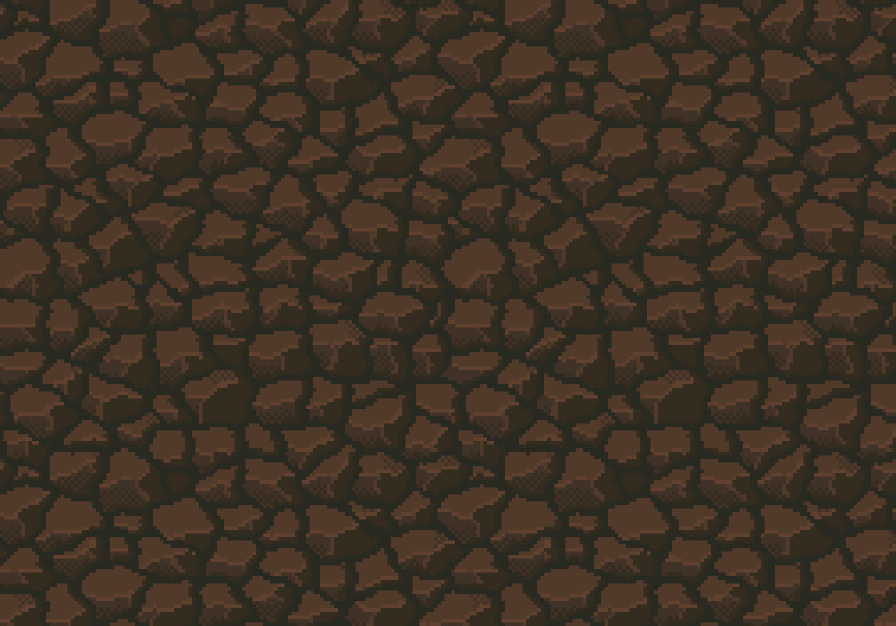
This texture is drawn by a WebGL 2 fragment shader. Its source:

```glsl
#version 300 es
precision highp float;
// Faceted brown stones in dark soil, drawn as a repeating low-resolution tile.
uniform vec2 u_resolution;
out vec4 fragColor;

const float TAU = 6.28319;
const float TILE = 128.0;               // blocks per tile side
const vec2 GRID = vec2(9.0, 11.0);      // stones per tile

vec2 hash2(vec2 p) {
    return fract(sin(vec2(dot(p, vec2(127.1, 311.7)), dot(p, vec2(269.5, 183.3)))) * 43758.5453);
}

// Stone centre in xy, weight (size) in z; wraps around the tile
vec3 stoneSite(vec2 id) {
    vec2 key = mod(id, GRID);
    float weight = hash2(key + 37.0).x;
    return vec3(id + 0.5 + (hash2(key) - 0.5) * 0.8, weight * 0.48);
}

float powerDistance(vec2 p, vec3 site) {
    vec2 d = p - site.xy;
    return dot(d, d) - site.z;
}

float rayDistance(vec2 p, float angle) {
    vec2 dir = vec2(cos(angle), sin(angle));
    return length(p - dir * max(dot(p, dir), 0.0));
}

vec3 stoneColor(vec2 block) {
    vec2 tile = (block + 0.5) / TILE;
    vec2 p = tile * GRID + 0.045 * sin(TAU * tile.yx * vec2(17.0, 14.0));
    vec2 base = floor(p);

    // Owning stone
    vec2 id = base;
    float nearest = 1e3;
    for (int y = -2; y <= 2; y++)
    for (int x = -2; x <= 2; x++) {
        vec2 other = base + vec2(x, y);
        float d = powerDistance(p, stoneSite(other));
        if (d < nearest) { nearest = d; id = other; }
    }
    vec3 site = stoneSite(id);

    // Rounded distance to the stone's sides, and the facing of the closest one
    float sum = 0.0, closest = 1e3;
    vec2 facing = vec2(0.0);
    for (int y = -2; y <= 2; y++)
    for (int x = -2; x <= 2; x++) {
        if (x == 0 && y == 0) continue;
        vec3 other = stoneSite(id + vec2(x, y));
        vec2 gap = other.xy - site.xy;
        float d = (powerDistance(p, other) - nearest) / (2.0 * length(gap));
        sum += exp(-d / 0.04);
        if (d < closest) { closest = d; facing = normalize(gap); }
    }
    float edge = -0.04 * log(sum) - 0.075;
    bool shadowSide = dot(facing, vec2(0.8, -0.6)) > 0.3;
    bool checker = mod(block.x + block.y, 2.0) < 0.5;

    vec3 soil = vec3(0.157, 0.160, 0.125);
    vec3 shade = vec3(0.205, 0.172, 0.118);
    vec3 front = vec3(0.255, 0.195, 0.152);
    vec3 top = vec3(0.322, 0.227, 0.168);
    vec3 ridge = vec3(0.375, 0.253, 0.183);

    if (edge < 0.0) return shadowSide && edge > -0.035 ? mix(soil, shade, 0.4) : soil;

    // Three facets meet at an apex
    vec2 key = mod(id, GRID);
    vec2 r = hash2(key + 71.0), s = hash2(key + 113.0);
    vec2 q = p - site.xy - (s - vec2(0.4, 0.65)) * 0.2;
    float right = mix(-0.1, 0.85, r.x);
    float left = mix(2.8, 3.75, r.y);
    float down = mix(4.2, 5.3, s.x);
    float angle = mod(atan(q.y, q.x) - right, TAU);

    vec3 color = shade;
    if (angle < left - right) {
        color = s.y > 0.75 && checker && q.x > 0.12 ? front : top;
    } else if (angle < down - right) {
        color = q.y < -0.26 && checker ? shade : front;
    } else if (edge < 0.045 && checker) {
        color = mix(soil, shade, 0.3);
    }

    // Worn rim on the shadow side, then lit creases
    if (shadowSide && edge < 0.07 + 0.05 * s.y) {
        color = edge < 0.03 && checker ? mix(soil, shade, 0.5) : shade;
    } else if (min(rayDistance(q, left), rayDistance(q, right)) < 0.043) {
        color = ridge;
    } else if (rayDistance(q, down) < 0.04) {
        color = top;
    }
    return color;
}

void main() {
    // Four samples soften the block borders
    vec3 color = vec3(0.0);
    for (int i = 0; i < 4; i++) {
        vec2 offset = vec2(i % 2, i / 2) * 0.5 - 0.25;
        vec2 block = floor((gl_FragCoord.xy + offset) / u_resolution.x * 252.0);
        color += stoneColor(block) * 0.25;
    }
    fragColor = vec4(color, 1.0);
}
```
